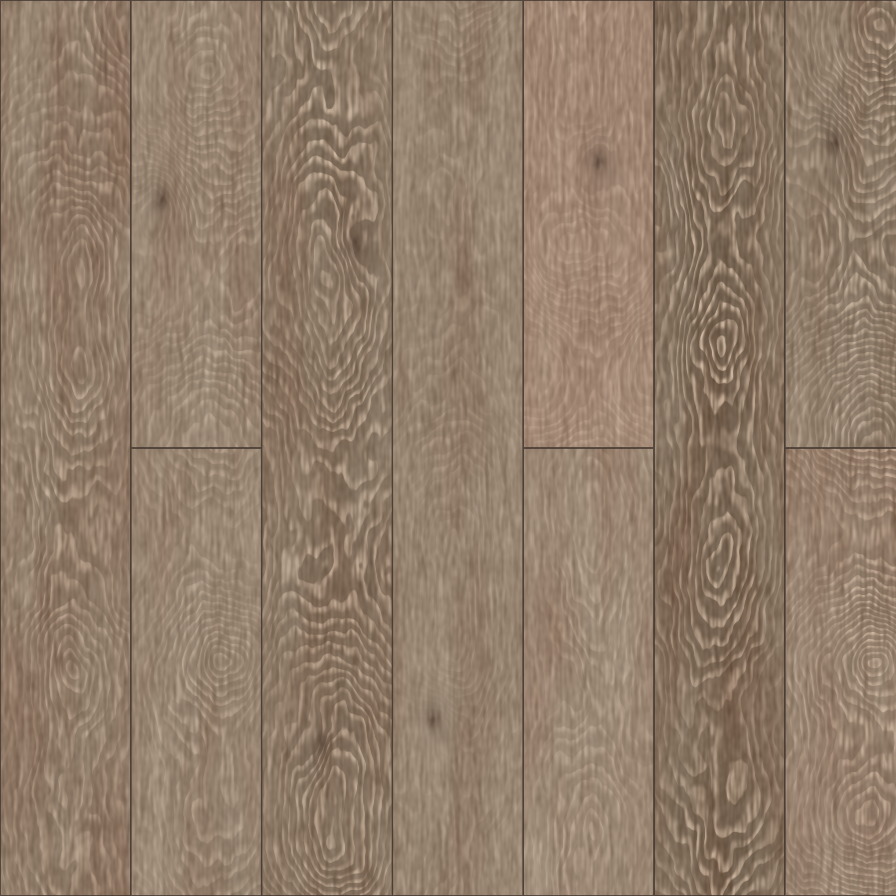
Give the GLSL for this texture, as a Shadertoy shader.

```glsl
// Limed oak plank floor: narrow upright boards, some split at mid height.
// Each board has cathedral rings (level sets of a warped, tilted cone),
// fine pore streaks, slow blotches and small knots, all from gradient noise.

const float BOARDS_ACROSS = 6.85;
const float SEAM_HALF_WIDTH = 0.0009;
const vec3 OAK_WARM  = vec3(0.605, 0.500, 0.425);
const vec3 OAK_GREY  = vec3(0.575, 0.505, 0.430);
const vec3 KNOT_DARK = vec3(0.330, 0.255, 0.205);
const vec3 SEAM_DARK = vec3(0.250, 0.205, 0.175);

// Per column: ring contrast, sideways heart offset, brightness shift
const vec3 COLUMN_TRAITS[7] = vec3[7](
    vec3(0.55, 0.05, -0.015), vec3(0.40, 0.15, 0.015), vec3(0.95, 0.08, -0.010),
    vec3(0.25, 0.00, 0.000), vec3(0.35, 0.02, 0.020), vec3(1.00, 0.00, -0.040),
    vec3(0.75, 0.20, 0.000));

vec2 hash2(vec2 p) {
    vec3 q = fract(p.xyx * vec3(0.1031, 0.1030, 0.0973));
    q += dot(q, q.yzx + 33.33);
    return fract((q.xx + q.yz) * q.zy);
}

float cornerSlope(vec2 cell, vec2 offset) {
    return dot(hash2(cell) * 2.0 - 1.0, offset);
}

float gradientNoise(vec2 p) {
    vec2 i = floor(p), f = p - i;
    vec2 w = f * f * f * (f * (f * 6.0 - 15.0) + 10.0);
    vec2 e = vec2(1.0, 0.0);
    float low  = mix(cornerSlope(i, f), cornerSlope(i + e.xy, f - e.xy), w.x);
    float high = mix(cornerSlope(i + e.yx, f - e.yx), cornerSlope(i + e.xx, f - e.xx), w.x);
    return 1.4 * mix(low, high, w.y);
}

float fractalNoise(vec2 p) {
    float sum = 0.0, gain = 0.6;
    for (int i = 0; i < 3; i++) {
        sum += gain * gradientNoise(p);
        p = p * 2.03 + 17.3;
        gain *= 0.5;
    }
    return sum;
}

// Squared distance to the knot of this half-length cell; far away if it has none
float knotDistance2(vec2 uv, float col) {
    float cellLength = 0.5 * BOARDS_ACROSS;
    float cell = floor(uv.y / cellLength);
    vec2 h = hash2(vec2(col * 7.0 + 3.0, cell * 13.0 + 5.0));
    vec2 center = vec2((h.x - 0.5) * 0.6, (cell + mix(0.2, 0.8, h.y)) * cellLength);
    vec2 d = (uv - center) * vec2(1.0, 0.6);
    return dot(d, d) + step(0.65, fract(h.x * 7.0 + h.y * 5.0)) * 10.0;
}

// Growth ring count: distance from a heart line whose depth drifts along the board
float ringCount(vec2 uv, vec2 seed, float heart, float knot2) {
    float depth = 1.7 * gradientNoise(vec2(seed.x, uv.y * 0.42 + seed.y));
    float side = uv.x - heart - 0.15 * gradientNoise(vec2(seed.y, uv.y * 0.6 + seed.x));
    float radius = sqrt(side * side + depth * depth + 0.002);
    radius += 0.13 * gradientNoise(uv * vec2(2.6, 1.1) + seed);
    radius += 0.045 * gradientNoise(uv * vec2(8.0, 4.0) + seed);
    radius += 0.010 * gradientNoise(uv * vec2(22.0, 11.0) + seed);
    return 17.0 * (radius + 0.22 * exp(-knot2 * 28.0));
}

// Pale, limed band at the end of each ring, from 0 to 1
float ringBand(float rings, float blur) {
    float phase = fract(rings);
    float edge = clamp(blur, 0.14, 0.40);
    return smoothstep(0.35, 0.78, phase) * (1.0 - smoothstep(1.0 - edge, 1.0, phase));
}

vec3 boardColor(vec2 uv, float col, float row) {
    vec3 traits = COLUMN_TRAITS[int(col)];
    vec2 tint = hash2(vec2(col * 3.0 + 11.0, row * 5.0 + 2.0));
    vec2 seed = floor(tint * 90.0) + vec2(0.37, 0.61) + col * 19.0;
    float knot2 = knotDistance2(uv, col);

    // Slow colour drift
    float blotch = fractalNoise(uv * vec2(2.8, 0.55) + seed);
    vec3 color = mix(OAK_WARM, OAK_GREY, clamp(tint.x + blotch, 0.0, 1.0));
    color += traits.z + 0.03 * (tint.y - 0.5) + 0.085 * blotch;

    // Pores and streaks along the grain
    float pores = gradientNoise(uv * vec2(36.0, 5.5) + seed);
    float streaks = gradientNoise(uv * vec2(17.0, 1.3) + seed.yx);
    float flecks = gradientNoise(uv * vec2(30.0, 15.0) + seed.yx);
    color += 0.070 * pores + 0.040 * streaks + 0.040 * flecks;

    // Rings, strongest near the heart and worn in patches
    float rings = ringCount(uv, seed, traits.y, knot2);
    float blur = fwidth(rings);
    float wear = clamp(0.85 + 0.7 * gradientNoise(uv * vec2(1.5, 0.8) + seed.yx), 0.3, 1.2);
    float heartFade = mix(1.0, 0.5, smoothstep(0.10, 0.50, abs(uv.x - traits.y)));
    float band = ringBand(rings, blur) * clamp(0.85 + 0.9 * pores, 0.2, 1.2);
    float fade = 1.0 - smoothstep(0.45, 1.0, blur);
    color += traits.x * wear * heartFade * fade * (band - 0.34) * vec3(0.21, 0.20, 0.19);

    // Knot core with a soft halo
    float core = 0.65 * exp(-knot2 * 420.0) + 0.18 * exp(-knot2 * 45.0);
    return mix(color, KNOT_DARK, core * (0.8 + 0.6 * flecks));
}

void mainImage(out vec4 fragColor, in vec2 fragCoord) {
    vec2 p = fragCoord / iResolution.xy;
    float pixel = 1.0 / iResolution.y;
    float across = p.x * BOARDS_ACROSS;
    float col = min(floor(across), 6.0);

    // Two boards per split column, one in the others
    float split = step(0.15, abs(fract(col * 0.4 + 0.01) - 0.5));
    float rows = 2.0 - split;
    float row = floor(p.y * rows);
    vec2 uv = vec2(across - col - 0.5, p.y * BOARDS_ACROSS);
    vec3 color = boardColor(uv, col, row);

    // Dark seams at board sides and ends
    float side = (0.5 - abs(uv.x)) / BOARDS_ACROSS;
    float end = (0.5 - abs(fract(p.y * rows) - 0.5)) / rows;
    float seam = 1.0 - smoothstep(-0.5 * pixel, 0.5 * pixel, min(side, end) - SEAM_HALF_WIDTH);
    fragColor = vec4(mix(color, SEAM_DARK, 0.85 * seam), 1.0);
}
```
